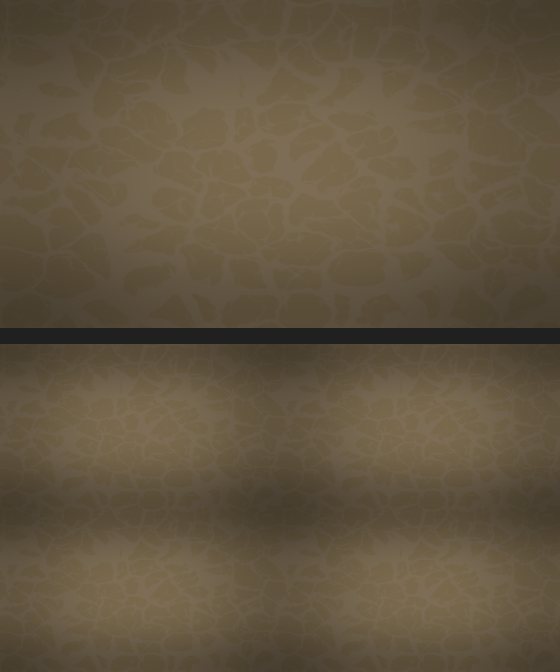
Top: one tile. Bottom: repeated 2 by 2.
Write a WebGL 2 fragment shader that draws this texture.

```glsl
#version 300 es
precision highp float;
// Cracked earth: olive-brown plates split by a paler vein network under a soft
// vignette. Rounded, wrapping Voronoi borders are warped by wrapping gradient
// noise; broad noise swells the veins and a finer Voronoi adds short spurs.
uniform vec2 u_resolution;
out vec4 fragColor;

// Two random values per lattice cell, repeating after `period` cells.
vec2 hashCell(vec2 cell, vec2 period, float seed) {
  uvec2 c = uvec2(mod(cell, period));
  uint h = c.x * 1597u + c.y * 51749u + uint(seed) * 7919u + 101u;
  h = (h ^ (h >> 15u)) * 73244475u;
  h = (h ^ (h >> 13u)) * 73244475u;
  h ^= h >> 16u;
  return vec2(h & 65535u, h >> 16u) / 65535.0;
}

float cornerSlope(vec2 cell, vec2 offset, vec2 period, float seed) {
  float angle = 6.28318 * hashCell(cell, period, seed).x;
  return dot(vec2(cos(angle), sin(angle)), offset);
}

// Wrapping gradient noise, roughly -0.7 to 0.7.
float gradientNoise(vec2 p, vec2 period, float seed) {
  vec2 i = floor(p), f = p - i;
  vec2 s = f * f * f * (f * (f * 6.0 - 15.0) + 10.0);
  vec2 x = vec2(1, 0), y = vec2(0, 1);
  float low = mix(cornerSlope(i, f, period, seed),
                  cornerSlope(i + x, f - x, period, seed), s.x);
  float high = mix(cornerSlope(i + y, f - y, period, seed),
                   cornerSlope(i + 1.0, f - 1.0, period, seed), s.x);
  return mix(low, high, s.y);
}

// Smoothed distance to the nearest Voronoi border; flares at junctions.
float plateBorder(vec2 p, vec2 period, float seed) {
  vec2 base = floor(p), f = p - base;
  vec2 nearCell = vec2(0), nearest = vec2(8);
  for (int y = -1; y <= 1; y++)
    for (int x = -1; x <= 1; x++) {
      vec2 cell = vec2(x, y);
      vec2 toSite = cell + hashCell(base + cell, period, seed) - f;
      if (dot(toSite, toSite) < dot(nearest, nearest)) {
        nearest = toSite;
        nearCell = cell;
      }
    }
  float sum = 0.0;
  for (int y = -2; y <= 2; y++)
    for (int x = -2; x <= 2; x++) {
      if (x == 0 && y == 0) continue;
      vec2 cell = nearCell + vec2(x, y);
      vec2 toSite = cell + hashCell(base + cell, period, seed) - f;
      vec2 across = toSite - nearest;
      float gap = dot(0.5 * (toSite + nearest), across) / max(length(across), 0.001);
      sum += exp(-16.0 * gap);
    }
  return -log(sum) / 16.0;
}

void main() {
  vec2 uv = gl_FragCoord.xy / u_resolution;
  vec2 plates = vec2(12, 9);
  vec2 p = uv * plates;

  // Bend the plates broadly, then roughen their outlines.
  vec2 bend = vec2(gradientNoise(p, plates, 1.0), gradientNoise(p, plates, 2.0));
  vec2 rough = vec2(gradientNoise(p * 4.0, plates * 4.0, 3.0),
                    gradientNoise(p * 4.0, plates * 4.0, 4.0));
  vec2 q = p + 0.45 * bend + 0.09 * rough;

  // Main veins, swelling into blotches.
  float border = plateBorder(q, plates, 5.0);
  float swell = gradientNoise(uv * vec2(6, 5), vec2(6, 5), 6.0);
  float vein = border - 0.035 - 0.2 * smoothstep(-0.15, 0.5, swell);
  vein += 0.05 * gradientNoise(p * 5.0, plates * 5.0, 7.0);

  // Thin spurs that taper away from the main veins.
  float spurWidth = 0.07 * gradientNoise(p * 2.0, plates * 2.0, 8.0) + 0.012 - 0.07 * border;
  float spur = 0.5 * plateBorder(q * 2.0, plates * 2.0, 9.0) - spurWidth;
  float field = min(vein, spur);

  float soft = 0.006 + plates.y / u_resolution.y;
  float cover = 1.0 - smoothstep(-soft, soft, field);
  vec3 color = mix(vec3(0.475, 0.409, 0.298), vec3(0.492, 0.429, 0.336), cover);

  // Vignette, flat where the edges meet.
  vec2 edge = pow(abs(sin(3.14159 * (uv - 0.5))), vec2(3));
  color *= (1.0 - 0.2 * edge.x) * (1.0 - 0.27 * edge.y);
  fragColor = vec4(color, 1);
}
```
